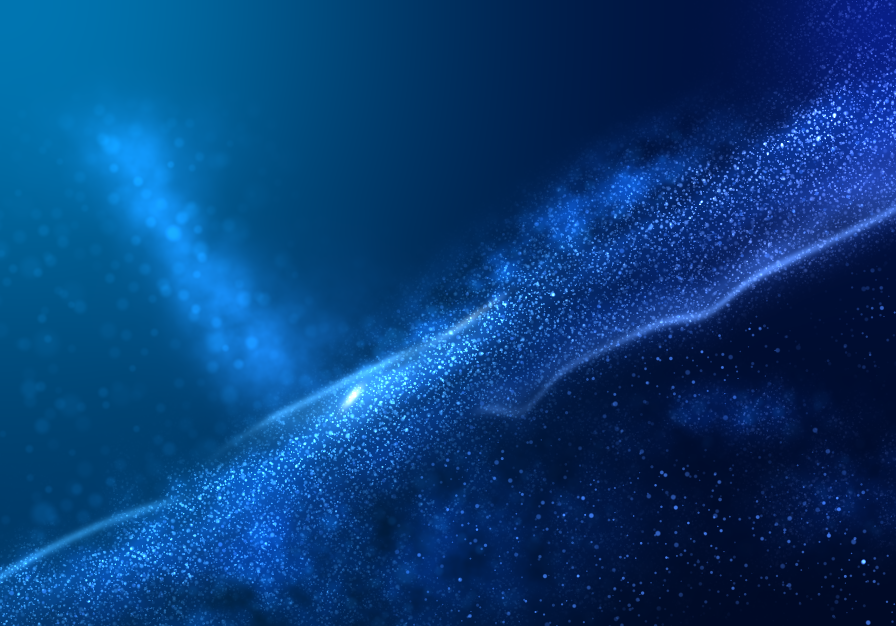
Write a WebGL 1 fragment shader that draws this background.

```glsl
precision highp float;
uniform vec2 u_resolution;

float hash(vec2 p) {
  vec3 q = fract(p.xyx * vec3(0.1031, 0.1030, 0.0973));
  q += dot(q, q.yzx + 33.33);
  return fract((q.x + q.y) * q.z);
}

float noise(vec2 p) {
  vec2 i = floor(p), f = fract(p);
  f = f * f * (3.0 - 2.0 * f);
  return mix(mix(hash(i), hash(i + vec2(1, 0)), f.x),
             mix(hash(i + vec2(0, 1)), hash(i + vec2(1, 1)), f.x), f.y);
}

float fbm(vec2 p) {
  float sum = 0.0, amp = 0.53;
  for (int i = 0; i < 4; i++) {
    sum += amp * noise(p);
    p = mat2(1.6, 1.2, -1.2, 1.6) * p + 7.3;
    amp *= 0.5;
  }
  return sum;
}

float gauss(float d, float width) {
  return exp(-d * d / (width * width));
}

// Soft ellipse with half axes size, turned by angle
float glow(vec2 p, vec2 center, vec2 size, float angle) {
  float c = cos(angle), s = sin(angle);
  vec2 q = mat2(c, -s, s, c) * (p - center) / size;
  return exp(-dot(q, q));
}

// One randomly placed disc per cell; share is the chance that it is lit
float discs(vec2 p, float cells, float radius, float share, float blur) {
  p = mat2(0.83, 0.56, -0.56, 0.83) * p * cells + cells;
  vec2 id = floor(p);
  float r = radius * mix(0.5, 1.0, hash(id + 41.7));
  vec2 center = mix(vec2(r), vec2(1.0 - r), vec2(hash(id + 3.1), hash(id + 17.9)));
  float lit = step(hash(id + 71.3), share) * mix(0.2, 1.0, hash(id + 29.5));
  return lit * (1.0 - smoothstep(r * (1.0 - blur), r, length(fract(p) - center)));
}

float dust(vec2 p) {
  float sum = 0.0;
  for (int i = 0; i < 5; i++) {
    float k = float(i);
    sum += discs(p + k * 0.37, 70.0 + 20.0 * k, 0.37, 0.5, 0.75);
  }
  return sum;
}

void main() {
  vec2 p = gl_FragCoord.xy / u_resolution.y;
  float x = p.x, y = p.y;
  float cloud = fbm(p * 7.0), fine = fbm(p * 21.0 + 5.0);
  float streak = fbm(mat2(0.86, -0.51, 0.51, 0.86) * p * vec2(6.0, 24.0) + 3.0);
  float ridge = 0.07 + 0.56 * x - 0.028 * sin(4.03 * x);

  // Backdrop
  vec3 col = mix(vec3(0.0, 0.18, 0.345), vec3(0.0, 0.06, 0.23), smoothstep(0.2, 1.2, x));
  col *= mix(1.0, mix(0.65, 1.0, smoothstep(0.1, 0.8, y)), smoothstep(0.3, 1.1, x));
  vec2 corner = p - vec2(0.0, 1.0);
  col += vec3(0.0, 0.28, 0.35) * exp(-2.7 * dot(corner, corner));
  col *= mix(1.0, 0.66, smoothstep(0.0, 0.15, ridge - y) * (1.0 - smoothstep(0.5, 1.0, x)));
  col += vec3(0.03, 0.06, 0.3) * glow(p, vec2(1.42, 0.97), vec2(0.17, 0.2), 0.0);

  // Smoke plume and the mist around it
  float plume = 0.7 * glow(p, vec2(0.235, 0.68), vec2(0.05, 0.1), 0.35)
              + 0.7 * glow(p, vec2(0.345, 0.53), vec2(0.06, 0.13), 0.5)
              + 0.7 * glow(p, vec2(0.43, 0.42), vec2(0.07, 0.1), 0.85)
              + 0.35 * glow(p, vec2(0.22, 0.76), vec2(0.13, 0.08), 0.0)
              + 0.35 * glow(p, vec2(0.5, 0.47), vec2(0.22, 0.11), -0.2);
  col += vec3(0.08, 0.25, 0.45) * plume * (0.8 * cloud + 0.9 * fine);
  float mist = glow(p, vec2(0.72, 0.51), vec2(0.2, 0.045), 0.6)
             + glow(p, vec2(0.97, 0.69), vec2(0.19, 0.05), 0.55);
  col += vec3(0.04, 0.21, 0.47) * mist * smoothstep(0.2, 0.75, mix(fine, streak, 0.5));

  // Ribbon between its ridge and its lower hem
  float hem = 0.345 + 0.48 * (x - 0.762) - 0.036 * gauss(x - 0.835, 0.045)
            - 0.022 * gauss(x - 1.13, 0.05);
  float lower = mix(ridge - 0.16, hem, smoothstep(0.6, 0.85, x));
  float depth = ridge - y + 0.06 * (fine - 0.5);
  float body = smoothstep(-0.035, 0.04, depth) * smoothstep(lower - 0.08, lower + 0.06, y);
  float crest = gauss(depth - 0.035, 0.06) * (0.35 + 0.6 * gauss(x - 0.72, 0.4));
  col += vec3(0.02, 0.09, 0.25) * body * (0.6 * cloud + 0.8 * streak);
  col += vec3(0.04, 0.13, 0.22) * crest * (0.1 + 1.2 * streak);
  col += vec3(0.13, 0.15, 0.25) * glow(p, vec2(1.34, 0.68), vec2(0.2, 0.06), 0.55) * (cloud + 0.5 * streak);

  // Haze below the ribbon
  float haze = glow(p, vec2(0.54, 0.1), vec2(0.38, 0.15), 0.2)
             + 0.8 * glow(p, vec2(1.18, 0.34), vec2(0.14, 0.04), 0.1)
             + 0.6 * glow(p, vec2(1.4, 0.22), vec2(0.16, 0.08), 0.3);
  col += vec3(0.01, 0.12, 0.34) * haze * smoothstep(0.1, 0.8, mix(cloud, fine, 0.5)) * 1.2;

  // Glowing filaments
  float below = 0.078 + 0.62 * x - 0.65 * x * x;
  float above = 0.305 + 0.473 * (x - 0.372) - 0.05 * exp((0.3 - x) / 0.04) + 0.012 * (streak - 0.5);
  float reach = smoothstep(0.3, 0.48, x) * (1.0 - smoothstep(0.72, 0.82, x));
  float hemReach = smoothstep(0.74, 0.8, x) * mix(0.65, 1.0, smoothstep(0.85, 1.2, x));
  col += vec3(0.16, 0.31, 0.4) * gauss(y - below, 0.008) * (1.0 - smoothstep(0.2, 0.33, x)) * (0.3 + streak);
  col += vec3(0.2, 0.31, 0.37) * reach * (0.2 + 1.2 * streak) * (gauss(y - above, 0.008) + 0.45 * gauss(y - above + 0.018, 0.025));
  col += vec3(0.27, 0.37, 0.52) * hemReach * (0.3 + streak) * (0.85 * gauss(y - hem, 0.008) + 0.3 * gauss(y - hem - 0.02, 0.028));

  // Dust, denser along the crest, and scattered sparks
  float density = 0.55 * body + 0.85 * crest + 0.4 * haze * smoothstep(0.3, 0.7, fine);
  density += 0.3 * mist + 0.4 * glow(p, vec2(1.4, 0.93), vec2(0.13, 0.13), 0.0);
  vec3 dustTint = mix(vec3(0.31, 0.54, 0.69), vec3(0.48, 0.55, 0.78), smoothstep(0.7, 1.3, x));
  col += dustTint * dust(p) * density * (0.8 * fine + 0.8 * streak);
  float under = smoothstep(0.02, -0.08, y - lower) * smoothstep(0.3, 0.9, x);
  float sparks = discs(p, 30.0, 0.17, 0.35, 0.6) + discs(p + 0.6, 47.0, 0.22, 0.35, 0.7)
               + 0.7 * discs(p + 0.2, 70.0, 0.25, 0.4, 0.8);
  col += vec3(0.28, 0.46, 0.8) * sparks * (under * smoothstep(0.2, 0.65, cloud) + 0.5 * body + 0.4 * mist);

  // Large blurred discs in the distance
  float left = 1.0 - smoothstep(0.25, 0.55, x);
  float bokeh = discs(p, 13.0, 0.4, 0.45, 0.7) + discs(p + 0.9, 21.0, 0.42, 0.45, 0.7)
              + discs(p + 0.4, 29.0, 0.44, 0.5, 0.7);
  float spread = left * smoothstep(0.9, 0.65, y) * smoothstep(-0.05, 0.1, y - ridge);
  col += vec3(0.03, 0.14, 0.22) * bokeh * (0.6 * spread * cloud + 0.5 * plume + 0.5 * haze + 0.6 * mist);

  // Hot spots
  col += vec3(0.7, 0.55, 0.35) * glow(p, vec2(0.562, 0.364), vec2(0.024, 0.007), 0.9) * 1.6 * fine;
  col += vec3(0.12, 0.17, 0.18) * glow(p, vec2(0.58, 0.36), vec2(0.09, 0.03), 0.6);
  col += vec3(0.5, 0.45, 0.32) * glow(p, vec2(0.755, 0.494), vec2(0.05, 0.006), 0.6) * fine;

  gl_FragColor = vec4(min(col, 1.0), 1.0);
}
```
